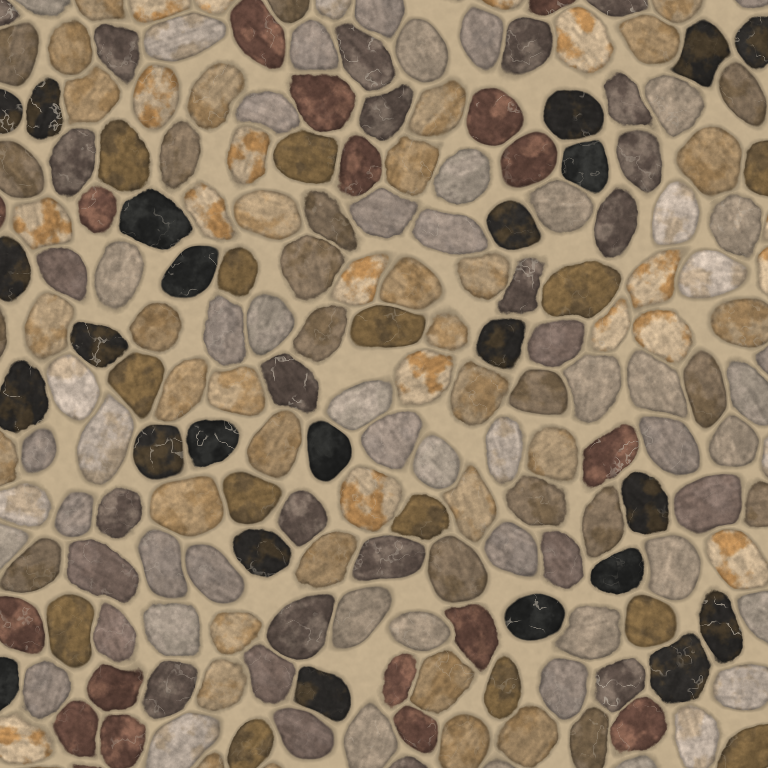
A Shadertoy shader for this texture:

```glsl
const float CELLS = 13.3;         // stones across the canvas
const float JITTER = 0.52;        // scatter of stone centres
const float HALF_GAP = 0.036;     // half width of the grout joints
const float ROUNDING = 0.042;     // softness of stone corners
const float RIM_LIMIT = 1.17;     // largest growth of a stone past its ellipse
const float ROUGHNESS = 0.075;    // raggedness of stone outlines
const vec3 GROUT = vec3(0.75, 0.67, 0.545);
const vec3 VEIN = vec3(0.72, 0.68, 0.62);
const vec2 LIGHT = vec2(-0.5, 0.8);
const int KINDS = 14;

// Base colour of each kind of stone, dark to pale
const vec3 BASE[KINDS] = vec3[KINDS](
    vec3(0.13, 0.13, 0.125), vec3(0.17, 0.16, 0.15), vec3(0.34, 0.29, 0.26),
    vec3(0.36, 0.26, 0.22), vec3(0.46, 0.39, 0.35), vec3(0.47, 0.38, 0.25),
    vec3(0.50, 0.43, 0.35), vec3(0.57, 0.51, 0.44), vec3(0.59, 0.53, 0.48),
    vec3(0.61, 0.56, 0.50), vec3(0.62, 0.52, 0.39), vec3(0.66, 0.57, 0.45),
    vec3(0.75, 0.66, 0.54), vec3(0.73, 0.67, 0.61));

// Colour of the patches in each kind
const vec3 PATCH[KINDS] = vec3[KINDS](
    vec3(0.20, 0.20, 0.19), vec3(0.29, 0.24, 0.17), vec3(0.50, 0.44, 0.39),
    vec3(0.52, 0.38, 0.31), vec3(0.51, 0.44, 0.40), vec3(0.35, 0.29, 0.21),
    vec3(0.42, 0.35, 0.26), vec3(0.64, 0.57, 0.49), vec3(0.54, 0.49, 0.45),
    vec3(0.67, 0.61, 0.55), vec3(0.55, 0.44, 0.30), vec3(0.60, 0.48, 0.33),
    vec3(0.66, 0.48, 0.28), vec3(0.66, 0.58, 0.48));

float hash(vec2 p) {
    return fract(sin(dot(p, vec2(127.1, 311.7))) * 43758.5453);
}

float noise(vec2 p) {
    vec2 i = floor(p), f = fract(p);
    f = f * f * (3.0 - 2.0 * f);
    return mix(mix(hash(i), hash(i + vec2(1, 0)), f.x),
               mix(hash(i + vec2(0, 1)), hash(i + vec2(1, 1)), f.x), f.y);
}

float fbm(vec2 p) {
    float sum = 0.0, amp = 0.533;
    for (int i = 0; i < 4; i++) {
        sum += amp * noise(p);
        p = mat2(1.6, 1.2, -1.2, 1.6) * p + 7.3;
        amp *= 0.5;
    }
    return sum;
}

float stoneRadius(vec2 cell) {
    return mix(0.43, 0.58, hash(cell + 31.7));
}

// Offset from the stone centre, turned to its long axis
vec2 stoneAxes(vec2 p, vec2 cell) {
    vec2 scatter = vec2(hash(cell), hash(cell + 17.3)) - 0.5;
    vec2 centre = cell + 0.5 + JITTER * scatter;
    centre.x += 0.5 * mod(cell.y, 2.0) - 0.25;
    float angle = 3.14159 * hash(cell + 53.1);
    float c = cos(angle), s = sin(angle);
    return mat2(c, -s, s, c) * (p - centre);
}

// Elliptic distance, 1 at the nominal rim
float stoneDistance(vec2 p, vec2 cell) {
    float stretch = sqrt(mix(1.1, 1.95, hash(cell + 71.9)));
    return length(stoneAxes(p, cell) * vec2(1.0 / stretch, stretch)) / stoneRadius(cell);
}

// Finds the owning stone and the smooth depth inside its outline
float stoneDepth(vec2 p, out vec2 owner) {
    vec2 home = floor(p);
    float nearest = 1e3;
    owner = home;
    for (int y = -2; y <= 2; y++)
    for (int x = -2; x <= 2; x++) {
        vec2 cell = home + vec2(x, y);
        float d = stoneDistance(p, cell);
        if (d < nearest) { nearest = d; owner = cell; }
    }
    float radius = stoneRadius(owner);
    float crowd = exp(-(RIM_LIMIT - nearest) * radius * 0.85 / ROUNDING);
    for (int y = -2; y <= 2; y++)
    for (int x = -2; x <= 2; x++) {
        vec2 cell = home + vec2(x, y);
        if (cell == owner) continue;
        float border = 0.5 * radius * (stoneDistance(p, cell) - nearest);
        crowd += exp(-border / ROUNDING);
    }
    return -ROUNDING * log(crowd) - HALF_GAP;
}

vec3 stoneColour(vec2 p, vec2 cell) {
    int kind = int(hash(cell + 91.3) * float(KINDS));
    vec2 q = stoneAxes(p, cell);
    vec2 seed = 40.0 * vec2(hash(cell + 5.1), hash(cell + 8.7));

    // Patches and tone
    float blotch = smoothstep(0.42, 0.68, fbm(q * 3.5 + seed));
    vec3 colour = mix(BASE[kind], PATCH[kind], blotch * 0.85);
    colour *= 0.93 + 0.14 * hash(cell + 23.9);

    // Streaks along the stone and fine grain
    float streak = noise(q * vec2(4.0, 19.0) + seed) - 0.5;
    float grain = fbm(q * 11.0 + seed) - 0.5;
    colour *= 1.0 + 0.12 * streak + 0.40 * grain;

    // Thin veins, strongest in some dark stones
    float ridge = abs(fbm(q * 2.6 + seed.yx) - 0.5);
    float vein = (1.0 - smoothstep(0.004, 0.026, ridge)) * smoothstep(0.35, 0.65, noise(q * 5.0 + seed));
    float strength = (kind < 4 ? 0.75 : 0.3) * hash(cell + 61.3);
    colour = mix(colour, VEIN, vein * strength);

    // Gentle doming under a high light
    return colour * (1.0 + 0.10 * dot(stoneAxes(p, cell), stoneAxes(p + LIGHT, cell) - q));
}

void mainImage(out vec4 fragColor, in vec2 fragCoord) {
    vec2 p = fragCoord / iResolution.y * CELLS + 20.0;
    float pixel = CELLS / iResolution.y;

    // Bent outlines with ragged rims
    vec2 bend = vec2(noise(p * 1.8), noise(p * 1.8 + 37.0)) - 0.5;
    vec2 cell;
    float depth = stoneDepth(p + 0.16 * bend, cell);
    depth += ROUGHNESS * (fbm(p * 6.0) - 0.5) * (0.3 + hash(cell + 43.0));

    // Grout with contact shadow
    vec3 grout = GROUT * (0.96 + 0.08 * fbm(p * 9.0));
    grout *= mix(0.80, 1.0, smoothstep(0.0, 0.075, -depth));

    // Stones with darker rims
    vec3 stone = stoneColour(p, cell) * mix(0.76, 1.0, smoothstep(0.0, 0.07, depth));

    fragColor = vec4(mix(grout, stone, smoothstep(-pixel, pixel, depth)), 1.0);
}
```
